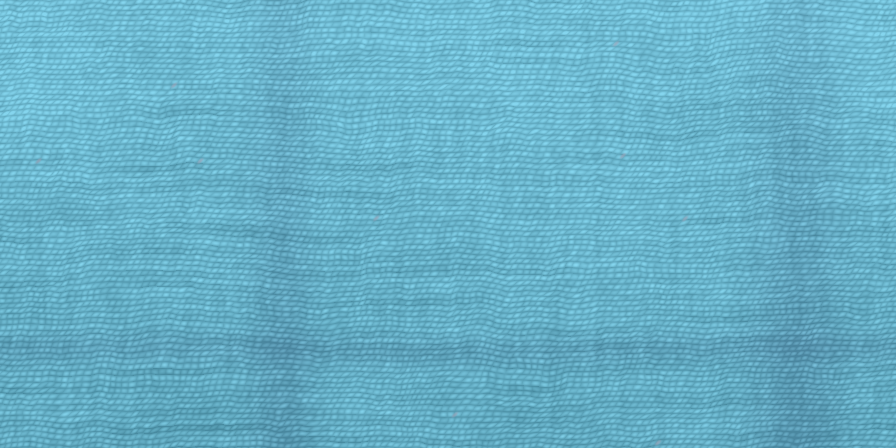
This texture is drawn by a Shadertoy shader. Its source:

```glsl
// Sky-blue plain-woven cloth: about 128 by 82 staggered, slanted stitches, gently warped by noise.
// Uneven threads, slubs, soft creases and a little lint vary the weave;
// all of it adds up to one tone that moves the colour from gap to highlight.

const float PI = 3.14159;

float hash(vec2 p) {
    return fract(sin(dot(p, vec2(127.1, 311.7))) * 43758.5453);
}

float noise(vec2 p) {
    vec2 i = floor(p), f = fract(p);
    f = f * f * (3.0 - 2.0 * f);
    return mix(mix(hash(i), hash(i + vec2(1, 0)), f.x),
               mix(hash(i + vec2(0, 1)), hash(i + vec2(1, 1)), f.x), f.y);
}

// Soft ridge of the given width, centred on zero
float crease(float d, float width) {
    return exp(-d * d / (width * width));
}

void mainImage(out vec4 fragColor, in vec2 fragCoord) {
    vec2 uv = fragCoord / iResolution.xy;
    vec2 p = uv * vec2(2.0, 1.0);

    // Thread coordinates, bent by slow wobble and finer jitter
    vec2 thread = p * vec2(64.0, 82.0);
    thread.x += 1.8 * noise(p * vec2(5.0, 9.0) + 31.0) + 0.9 * noise(p * vec2(18.0, 34.0));
    thread.y += 1.8 * noise(p * vec2(4.0, 3.0) + 7.0) + 0.9 * noise(p * vec2(14.0, 7.0) + 53.0)
              + 0.4 * noise(p * vec2(45.0, 20.0) + 90.0);

    // Long stitches, leaning, every other row shifted by half a stitch
    float row = floor(thread.y);
    thread.x += 0.5 * mod(row, 2.0) + 0.35 * hash(vec2(row, 5.0)) - 0.45 * fract(thread.y);
    vec2 bump = sin(PI * fract(thread));
    float stitch = mix(0.35, 1.0, bump.x * (0.65 + 0.7 * hash(floor(thread))));
    float tone = 1.5 * (bump.y * stitch - 0.5);

    // Uneven yarn along rows and columns, with a few thin dark slubs
    float weft = noise(vec2(p.x * 6.0, row * 7.0));
    float warp = noise(vec2(p.x * 90.0, p.y * 9.0 + 19.0));
    float slub = smoothstep(0.8, 0.98, noise(vec2(p.x * 2.5 + 40.0, row * 3.0)));
    tone += 0.4 * (weft - 0.5) + 0.35 * (warp - 0.5) - 0.4 * slub;

    // Fuzz of loose fibres
    tone += 0.4 * (noise(p * vec2(110.0, 150.0)) - 0.5);

    // Broad light from above and blurred patches
    tone += 0.85 * (uv.y - 0.45) + 0.35 * (noise(p * 2.5 + 11.0) - 0.5);

    // Two upright creases and one level crease
    float fold = 0.5 * crease(uv.x - 0.315, 0.035) * (1.1 - 0.5 * uv.y)
               + 0.6 * crease(uv.x - 0.89, 0.05) * (1.2 - 0.7 * uv.y)
               + 0.4 * crease(uv.y - 0.22 - 0.006 * sin(uv.x * 9.0), 0.035);
    tone += 0.1 - fold;

    vec3 color = vec3(0.40, 0.69, 0.78) + clamp(tone, -1.4, 1.4) * vec3(0.085, 0.105, 0.11);
    color += fold * vec3(0.012, -0.022, -0.004);

    // Tiny pinkish lint
    for (float i = 0.0; i < 9.0; i++) {
        vec2 d = p - vec2(2.0 * hash(vec2(i, 3.0)), hash(vec2(i, 8.0)));
        d.y -= 0.6 * d.x;
        float lint = 1.0 - smoothstep(0.001, 0.007, length(d * vec2(0.7, 1.0)));
        color = mix(color, vec3(0.62, 0.64, 0.72), 0.6 * lint);
    }

    fragColor = vec4(color, 1.0);
}
```
